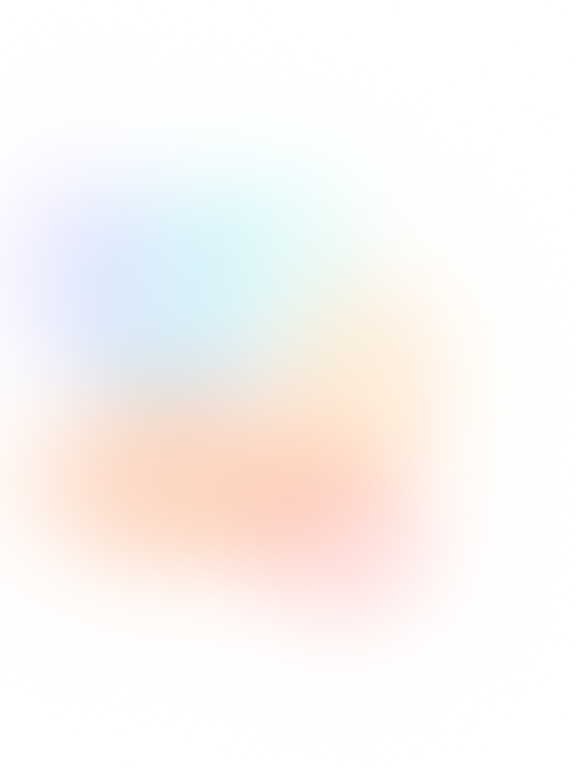
Reproduce this background procedurally as a Shadertoy shader.

```glsl
// Soft pastel clouds on white: cool lavender, blue and cyan above,
// warm peach, amber and pink below. Each cloud is an elliptical falloff
// that absorbs a little light from the white ground.

// Bell with a slightly flat top; 1 at the centre, 0 far away.
float bell(vec2 p, vec2 centre, vec2 radius) {
    vec2 d = (p - centre) / radius;
    return exp(-0.45 * pow(dot(d, d), 1.25));
}

// Light taken away by one cloud of the given tint.
vec3 cloud(vec2 p, vec2 centre, vec2 radius, vec3 absorption) {
    return absorption * bell(p, centre, radius);
}

// Fine noise that hides 8-bit banding.
float hash(vec2 p) {
    vec3 q = fract(p.xyx * 0.1031);
    q += dot(q, q.yzx + 33.33);
    return fract((q.x + q.y) * q.z);
}

void mainImage(out vec4 fragColor, in vec2 fragCoord) {
    // Canvas heights, origin at the lower left
    vec2 p = fragCoord / iResolution.y;

    const vec3 LAVENDER = vec3(0.040, 0.055, 0.000);
    const vec3 BLUE     = vec3(0.105, 0.040, 0.010);
    const vec3 CYAN     = vec3(0.080, 0.010, 0.015);
    const vec3 MIST     = vec3(0.040, 0.020, 0.010);
    const vec3 PEACH    = vec3(0.008, 0.150, 0.230);
    const vec3 AMBER    = vec3(0.000, 0.060, 0.130);
    const vec3 PINK     = vec3(0.000, 0.100, 0.100);

    // Cool clouds
    vec3 absorbed = cloud(p, vec2(0.090, 0.650), vec2(0.085, 0.104), LAVENDER);
    absorbed += cloud(p, vec2(0.208, 0.625), vec2(0.098, 0.111), BLUE);
    absorbed += cloud(p, vec2(0.352, 0.674), vec2(0.098, 0.091), CYAN);

    // Grey band where cool meets warm
    absorbed += cloud(p, vec2(0.247, 0.525), vec2(0.117, 0.055), MIST);

    // Warm clouds
    absorbed += cloud(p, vec2(0.237, 0.375), vec2(0.143, 0.098), PEACH);
    absorbed += cloud(p, vec2(0.475, 0.499), vec2(0.094, 0.111), AMBER);
    absorbed += cloud(p, vec2(0.443, 0.297), vec2(0.098, 0.091), PINK);

    float dither = (hash(fragCoord) - 0.5) / 255.0;
    fragColor = vec4(clamp(1.0 - absorbed + dither, 0.0, 1.0), 1.0);
}
```
